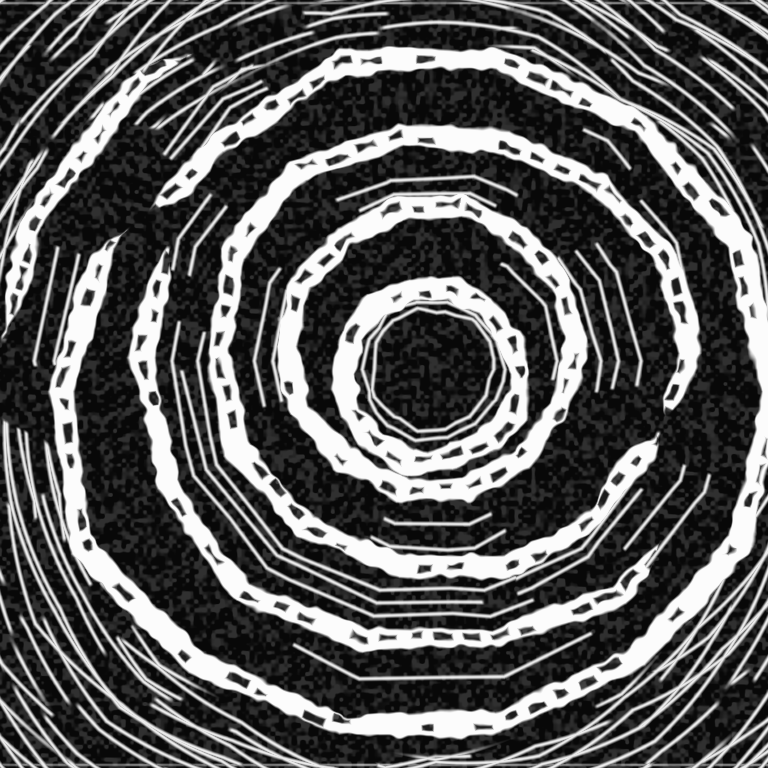
This background is drawn by a WebGL 1 fragment shader. Its source:

```glsl
precision highp float;
uniform vec2 u_resolution;

#define HUB vec2(0.5625, 0.53)
#define SOFT 0.0022
#define WOBBLE 0.01
#define ROUGHNESS 0.007
#define SLIT_LENGTH 0.036
#define STRAND_WIDTH 0.0023
#define OUTER_SPACING 0.025
#define GRAIN_SCALE 180.0
#define SIDES 14.0
#define WHITE 0.99
#define TAU 6.28319

float hash(float x) {
  return fract(sin(x * 127.1) * 43758.5);
}
float hash2(vec2 p) {
  return fract(sin(dot(p, vec2(127.1, 311.7))) * 43758.5);
}
float grain(vec2 p) {
  vec2 i = floor(p), f = fract(p);
  f = f * f * (3.0 - 2.0 * f);
  float low = mix(hash2(i), hash2(i + vec2(1.0, 0.0)), f.x);
  float high = mix(hash2(i + vec2(0.0, 1.0)), hash2(i + 1.0), f.x);
  return mix(low, high, f.y);
}
// Linear noise between random corners, closed around the circle
float corners(float angle, float count, float seed) {
  float x = (angle / TAU + 0.5) * count;
  float i = floor(x);
  return mix(hash(mod(i, count) + seed), hash(mod(i + 1.0, count) + seed), fract(x)) - 0.5;
}
float angleGap(float a, float b) {
  return abs(mod(a - b + 0.5 * TAU, TAU) - 0.5 * TAU);
}
float inside(float d) {
  return 1.0 - smoothstep(-SOFT, SOFT, d);
}
// Radius measured with straight sides
float polygonRadius(vec2 q, float angle) {
  float sector = TAU / SIDES;
  return length(q) * cos(mod(angle, sector) - 0.5 * sector) * 1.009;
}
float bump(float angle, vec2 place) {
  float x = angleGap(angle, place.x) / 0.38;
  return place.y * exp(-x * x);
}
// Thick chipped band; span is middle angle and half opening, bulges are two angle and amount pairs
float band(vec2 p, vec2 center, vec2 radii, float halfWidth, vec2 span, vec4 bulges, float seed) {
  vec2 q = (p - center) / radii;
  float angle = atan(q.y, q.x);
  float size = 0.5 * (radii.x + radii.y);
  float offset = (polygonRadius(q, angle) - 1.0) * size + WOBBLE * corners(angle, 17.0, seed);
  offset -= bump(angle, bulges.xy) + bump(angle, bulges.zw);
  float taper = 1.0 - smoothstep(span.y - 0.16, span.y, angleGap(angle, span.x));
  float width = halfWidth * taper * (1.0 + 0.5 * corners(angle, 41.0, seed + 9.0));
  float chips = ROUGHNESS * (grain(p * 75.0) - 0.5);
  float body = inside(abs(offset) - width + chips) * smoothstep(0.0, 0.1, taper);
  // Dark slits along the middle
  float count = floor(TAU * size / SLIT_LENGTH);
  float x = (angle / TAU + 0.5) * count;
  float pick = hash(floor(x) + seed * 3.7);
  float along = (abs(fract(x) - 0.5) - 0.1 - 0.28 * pick) * SLIT_LENGTH;
  float across = abs(offset + 0.013 * (hash(pick * 91.0) - 0.5)) - 0.0035;
  float slit = inside(max(along, across) + chips) * step(0.25, pick);
  return body * (1.0 - 0.92 * slit);
}
// Up to three thin parallel arcs
float strands(vec2 q, float radius, float gap, float count, vec2 span, float seed) {
  float angle = atan(q.y, q.x);
  float ink = 0.0;
  for (int i = 0; i < 3; i++) {
    float k = float(i);
    float s = seed + 13.0 * k;
    float bend = 0.011 * corners(angle, 19.0, s);
    float d = abs(polygonRadius(q, angle) - radius - gap * k + bend) - STRAND_WIDTH;
    float ends = inside((angleGap(angle, span.x) - span.y * (0.75 + 0.25 * hash(s))) * radius);
    ink = max(ink, inside(d) * ends * step(k + 0.5, count));
  }
  return ink * 0.92;
}
// Broken thin contours filling the corners
float outerContours(vec2 p) {
  vec2 q = p - vec2(0.535, 0.485);
  float angle = atan(q.y, q.x);
  float radius = length(q);
  float ink = 0.0;
  for (int layer = 0; layer < 3; layer++) {
    float s = 50.0 + 31.0 * float(layer);
    float spacing = OUTER_SPACING * (1.0 + 0.35 * float(layer));
    float x = (radius + 0.045 * corners(angle, 23.0, s)) / spacing;
    float d = abs(fract(x) - 0.5) * spacing - STRAND_WIDTH;
    float on = smoothstep(-0.13, -0.08, corners(angle, 31.0, s + floor(x) * 7.0));
    ink = max(ink, inside(d) * on);
  }
  float hollow = 1.0 - smoothstep(0.35, 0.5, angleGap(angle, 2.8));
  float start = mix(0.464, 0.55, hollow);
  return ink * smoothstep(start, start + 0.01, radius) * 0.93;
}
void main() {
  vec2 p = gl_FragCoord.xy / u_resolution;
  vec2 q = p - HUB;
  vec2 whole = vec2(0.0, 4.0);
  vec4 even = vec4(0.0);
  float ink = outerContours(p);
  // Thick bands from the core outward
  ink = max(ink, band(p, vec2(0.561, 0.513), vec2(0.112), 0.0155, whole, even, 2.0));
  ink = max(ink, band(p, vec2(0.5625, 0.549), vec2(0.184), 0.0145, whole, even, 5.0));
  ink = max(ink, band(p, vec2(0.592, 0.54), vec2(0.303, 0.281), 0.0145, vec2(2.79, 3.12), vec4(2.35, 0.021, 5.65, -0.021), 8.0));
  ink = max(ink, band(p, vec2(0.56, 0.534), vec2(0.369), 0.0135, vec2(4.17, 1.45), vec4(3.95, 0.015, 5.5, 0.02), 11.0));
  ink = max(ink, band(p, vec2(0.547, 0.49), vec2(0.453, 0.439), 0.015, vec2(5.72, 3.12), vec4(2.3, -0.033, 3.6, 0.026), 14.0));
  ink = max(ink, band(p, vec2(0.521, 0.479), vec2(0.525), 0.0135, vec2(2.55, 0.46), even, 17.0));
  // Thin arcs between the bands
  ink = max(ink, strands(q + vec2(0.0, 0.011), 0.079, 0.012, 2.0, whole, 20.0));
  ink = max(ink, strands(q, 0.157, 0.01, 1.0, vec2(0.4, 0.7), 21.0));
  ink = max(ink, strands(q, 0.215, 0.026, 3.0, vec2(0.25, 0.47), 23.0));
  ink = max(ink, strands(q, 0.206, 0.024, 2.0, vec2(3.0, 0.44), 26.0));
  ink = max(ink, strands(q, 0.303, 0.017, 3.0, vec2(4.05, 1.1), 29.0));
  ink = max(ink, strands(q, 0.305, 0.017, 2.0, vec2(5.4, 0.4), 30.0));
  ink = max(ink, strands(q, 0.222, 0.02, 2.0, vec2(1.6, 0.55), 32.0));
  ink = max(ink, strands(q, 0.216, 0.028, 2.0, vec2(4.75, 0.4), 35.0));
  ink = max(ink, strands(q, 0.414, 0.012, 1.0, vec2(4.75, 0.55), 38.0));
  ink = max(ink, strands(q, 0.485, 0.026, 2.0, vec2(3.0, 0.17), 41.0));
  ink = max(ink, strands(q, 0.353, 0.036, 2.0, vec2(5.7, 0.22), 44.0));
  ink = max(ink, strands(q, 0.345, 0.02, 1.0, vec2(0.4, 0.27), 47.0));
  ink = max(ink, strands(q, 0.413, 0.018, 3.0, vec2(2.3, 0.2), 50.0));
  ink = max(ink, strands(q, 0.34, 0.02, 2.0, vec2(2.65, 0.2), 53.0));
  ink = max(ink, strands(q, 0.364, 0.02, 1.0, vec2(0.88, 0.14), 56.0));
  // Pale rim at the top and bottom edges
  float edge = min(p.y, 1.0 - p.y);
  ink = max(ink, inside(abs(edge - 0.004) - 0.001) * (0.5 + 0.4 * grain(p * 40.0)));
  float ground = 0.03 + 0.16 * smoothstep(0.35, 0.85, grain(p * GRAIN_SCALE));
  gl_FragColor = vec4(vec3(mix(ground, WHITE, ink)), 1.0);
}
```
